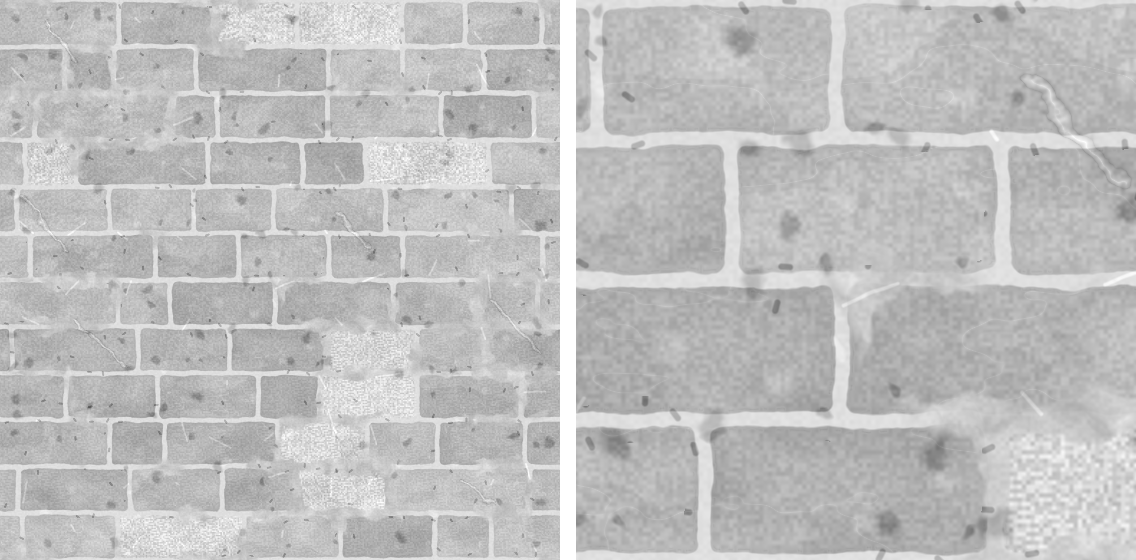
Left, the full canvas; right, a detail of the centre.
Give the GLSL for this texture map, as a WebGL 2 fragment shader.

```glsl
#version 300 es
precision highp float;
// Weathered grey brick wall: twelve uneven courses, pale mortar, smears, stains and cracks.

uniform vec2 u_resolution;
out vec4 outColor;

const float ROWS = 12.0;
const float BRICKS_PER_ROW = 6.0;
const float JOINT_JITTER = 0.64;      // spread of joint positions, in mean brick lengths
const float MORTAR_HALF = 0.0042;     // half the joint width
const float CORNER_RADIUS = 0.006;
const float EDGE_WOBBLE = 0.007;
const float PALE_CHANCE = 0.11;
const float GRAIN = 0.10;
const float BRICK_DARK = 0.665;
const float BRICK_LIGHT = 0.75;
const float PALE_BRICK = 0.83;
const float MORTAR = 0.875;
const float PLASTER = 0.785;
// Shift of the first joint in each course, from the top down
const float ROW_SHIFT[12] = float[12](0.02, 0.39, 0.64, 0.02, 0.24, 0.62,
                                      0.03, 0.21, 0.55, 0.88, 0.46, 0.55);

float hash(vec2 p) {
    return fract(sin(dot(p, vec2(127.1, 311.7))) * 43758.5);
}

// Value noise with n cells across the canvas, wrapping at its borders
float noise(vec2 p, vec2 n) {
    p *= n;
    vec2 i = floor(p), f = fract(p);
    f = f * f * (3.0 - 2.0 * f);
    vec2 a = mod(i, n), b = mod(i + 1.0, n);
    return mix(mix(hash(a), hash(vec2(b.x, a.y)), f.x),
               mix(hash(vec2(a.x, b.y)), hash(b), f.x), f.y);
}

float fbm(vec2 p, vec2 n) {
    float sum = 0.0, weight = 0.533;
    for (int o = 0; o < 4; o++) {
        sum += weight * noise(p + 0.17 * float(o), n);
        n *= 2.0;
        weight *= 0.5;
    }
    return sum;
}

float jointAt(float k, float row) {
    return k + JOINT_JITTER * (hash(vec2(mod(k, BRICKS_PER_ROW), row + 31.0)) - 0.5);
}

// Signed distance to the brick outline, negative inside; id names the brick
float brickDistance(vec2 p, out vec2 id) {
    float row = mod(floor(p.y * ROWS), ROWS);
    float u = p.x * BRICKS_PER_ROW - ROW_SHIFT[int(row)];
    float k = floor(u + 0.5);
    if (u < jointAt(k, row)) k -= 1.0;
    float left = jointAt(k, row), right = jointAt(k + 1.0, row);
    id = vec2(mod(k, BRICKS_PER_ROW), row);
    vec2 center = vec2(u - 0.5 * (left + right), fract(p.y * ROWS) - 0.5);
    vec2 scale = vec2(BRICKS_PER_ROW, ROWS);
    vec2 halfSize = 0.5 * vec2(right - left, 1.0) / scale - MORTAR_HALF;
    vec2 q = abs(center / scale) - halfSize + CORNER_RADIUS;
    return length(max(q, 0.0)) + min(max(q.x, q.y), 0.0) - CORNER_RADIUS;
}

// Offset from a jittered point in an n by n grid
vec2 scatter(vec2 p, float n, float seed, out vec2 id) {
    id = mod(floor(p * n), n) + seed;
    vec2 jitter = vec2(hash(id), hash(id + 7.3)) - 0.5;
    return (fract(p * n) - 0.5 - 0.5 * jitter) / n;
}

float segment(vec2 q, float angle, float halfLength) {
    float c = cos(angle), s = sin(angle);
    q = vec2(c * q.x + s * q.y, c * q.y - s * q.x);
    return length(vec2(max(abs(q.x) - halfLength, 0.0), q.y));
}

void main() {
    vec2 p = gl_FragCoord.xy / u_resolution;
    p.y = 1.0 - p.y;
    float aa = max(0.0008, 0.7 / u_resolution.y);
    vec2 wobble = vec2(fbm(p, vec2(42.0)), fbm(p + 0.37, vec2(42.0))) - 0.5;
    float grain = noise(p, vec2(390.0)) - 0.5;
    vec2 brick, cell;
    float d = brickDistance(p + EDGE_WOBBLE * wobble, brick);

    // Brick face: own tone, layered stains, veins and grain
    float pale = step(1.0 - PALE_CHANCE, hash(brick + 3.7));
    float tone = mix(BRICK_DARK, BRICK_LIGHT, hash(brick + 11.0));
    tone = mix(tone, PALE_BRICK, pale);
    float layers = fbm(p + hash(brick), vec2(9.0, 19.0));
    tone += 0.035 * smoothstep(0.52, 0.55, layers) + 0.12 * (fbm(p, vec2(24.0)) - 0.5);
    tone += 0.05 * exp(-abs(layers - 0.46) / 0.004);
    tone += GRAIN * (1.0 + 1.2 * pale) * grain;

    // Joints with a broken dark rim
    tone -= 0.07 * exp(-abs(d + 0.002) / 0.0012) * smoothstep(-0.1, 0.3, grain);
    tone = mix(tone, MORTAR + 0.04 * grain, smoothstep(-aa, aa, d));

    // Plaster smeared over joints
    float smearArea = smoothstep(0.49, 0.58, fbm(p + 0.61, vec2(8.0)));
    float ragged = d + 0.035 * (fbm(p + 0.23, vec2(30.0)) - 0.5);
    float smear = smearArea * smoothstep(-0.010, -0.004, ragged);
    float swirl = fbm(p + 0.03 * wobble, vec2(55.0)) - 0.5;
    tone = mix(tone, PLASTER + 0.25 * swirl + 0.05 * grain, 0.88 * smear);

    // Soft dark spots and pale patches
    for (int layer = 0; layer < 3; layer++) {
        vec2 q = scatter(p, 13.0 + 3.0 * float(layer), 50.0 * float(layer + 1), cell);
        float size = mix(0.004, 0.013, hash(cell + 2.1));
        float blob = 1.0 - smoothstep(0.35, 1.0, length(q + 0.022 * wobble) / size);
        float chance = step(0.58, hash(cell + 5.9));
        tone += chance * blob * (layer == 2 ? 0.05 : -0.15);
    }

    // Small flecks, most common near joints
    vec2 q = scatter(p, 34.0, 210.0, cell);
    float fleck = segment(q, 6.28 * hash(cell + 1.3), 0.0025);
    float fleckChance = step(mix(0.9, 0.6, smoothstep(-0.012, 0.0, d)), hash(cell + 4.4));
    tone -= 0.18 * fleckChance * (1.0 - smoothstep(0.0010, 0.0026, fleck));

    // Fine light scratches
    q = scatter(p, 11.0, 270.0, cell) + 0.003 * wobble;
    float scratch = segment(q, 3.14 * hash(cell + 1.9), 0.022 * hash(cell + 8.2));
    tone += 0.10 * step(0.45, hash(cell + 6.1)) * (1.0 - smoothstep(0.0003, 0.0003 + 2.0 * aa, scratch));

    // Long slanting cracks: pale core between dark edges
    q = scatter(p, 4.0, 330.0, cell) + 0.022 * wobble;
    float crack = segment(q, mix(0.6, 1.1, hash(cell + 2.7)), mix(0.025, 0.07, hash(cell + 9.1)));
    float cracked = step(0.62, hash(cell + 3.3));
    tone += cracked * (0.13 * exp(-crack / 0.0012) - 0.10 * exp(-abs(crack - 0.0032) / 0.0009));

    outColor = vec4(vec3(clamp(tone, 0.0, 1.0)), 1.0);
}
```
